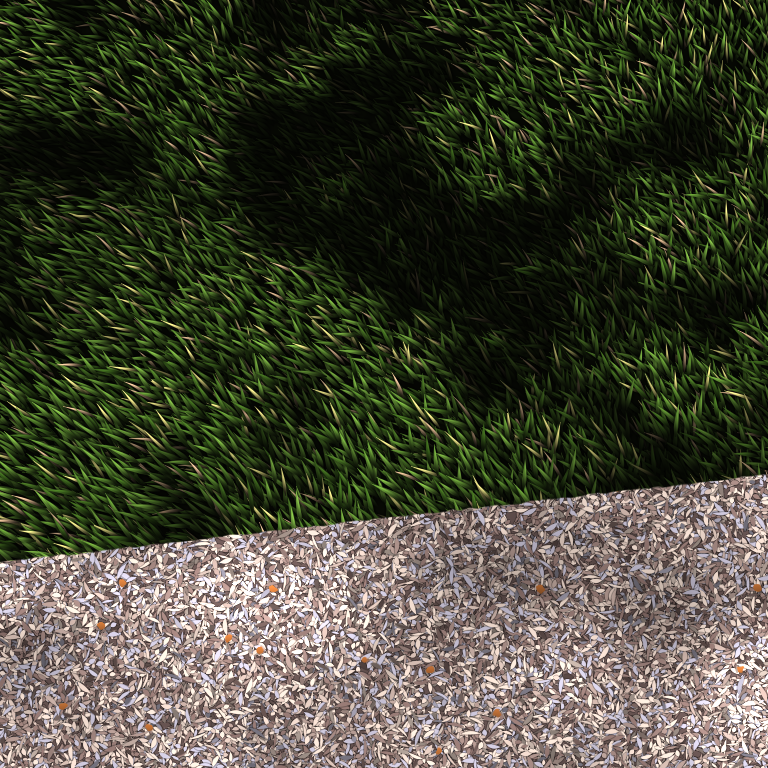
Write a WebGL 2 fragment shader that draws this texture.

```glsl
#version 300 es
precision highp float;
// Windswept grass above a slanted border of pale wood-chip mulch.
uniform vec2 u_resolution;
out vec4 fragColor;

const float EDGE_LEFT = 0.268;         // border height at the left side
const float EDGE_RISE = 0.114;         // border climb across the canvas
const int   GRASS_LAYERS = 11;
const float GRASS_CELL = 0.029;
const float BLADE_WIDTH = 0.0034;
const int   CHIP_LAYERS = 9;
const float CHIP_CELL = 0.0150;
const float NUGGET_CELL = 0.105;
const vec3 SOIL        = vec3(0.022, 0.028, 0.012);
const vec3 GREEN_DEEP  = vec3(0.17, 0.29, 0.08);
const vec3 GREEN_FRESH = vec3(0.35, 0.50, 0.19);
const vec3 STRAW       = vec3(0.70, 0.67, 0.40);
const vec3 STRAW_PINK  = vec3(0.66, 0.54, 0.43);
const vec3 MULCH_BASE  = vec3(0.38, 0.31, 0.30);
const vec3 CHIP_BROWN  = vec3(0.53, 0.43, 0.41);
const vec3 CHIP_CREAM  = vec3(0.90, 0.82, 0.77);
const vec3 CHIP_LILAC  = vec3(0.72, 0.70, 0.77);
const vec3 NUGGET      = vec3(0.80, 0.47, 0.23);

vec3 hash3(vec3 p) {
  p = fract(p * vec3(0.1031, 0.1030, 0.0973));
  p += dot(p, p.yxz + 33.33);
  return fract((p.xxy + p.yxx) * p.zyx);
}

float noise(vec2 p) {
  vec2 i = floor(p), f = fract(p);
  f = f * f * (3.0 - 2.0 * f);
  float a = hash3(vec3(i, 7.0)).x, b = hash3(vec3(i + vec2(1, 0), 7.0)).x;
  float c = hash3(vec3(i + vec2(0, 1), 7.0)).x, d = hash3(vec3(i + 1.0, 7.0)).x;
  return mix(mix(a, b, f.x), mix(c, d, f.x), f.y);
}

float fbm(vec2 p) {
  return 0.55 * noise(p) + 0.30 * noise(p * 2.1 + 17.0) + 0.15 * noise(p * 4.3 + 41.0);
}

float glow(vec2 p, vec2 center, vec2 size) {
  vec2 d = (p - center) / size;
  return exp(-dot(d, d));
}

// Light on the turf: broad bands, broken up by dark hollows
float grassLight(vec2 p) {
  float hollows = smoothstep(0.27, 0.62, fbm(p * vec2(8.0, 10.0) + 3.0));
  float band = 1.0 - 0.30 * glow(p, vec2(0.08, 0.74), vec2(0.22, 0.10))
                   - 0.35 * glow(p, vec2(0.78, 0.40), vec2(0.14, 0.04))
                   - 0.30 * glow(p, vec2(0.42, 0.86), vec2(0.10, 0.05));
  return mix(0.16, 1.12, hollows) * band;
}

vec3 grass(vec2 p, float aa) {
  vec3 col = SOIL * (0.6 + 0.8 * noise(p * 60.0));
  for (int layer = 0; layer < GRASS_LAYERS; layer++) {
    float depth = float(layer) / float(GRASS_LAYERS - 1);
    vec2 shift = float(layer) * vec2(0.37, 0.61);
    vec2 cell = floor(p / GRASS_CELL + shift);
    for (int j = 1; j >= -1; j--)
    for (int i = -1; i <= 1; i++) {
      vec2 id = cell + vec2(i, j);
      vec3 h = hash3(vec3(id + 50.0, float(layer) + 1.0));
      vec3 k = hash3(vec3(id + 90.0, float(layer) + 31.0));
      vec2 root = (id + h.xy - shift) * GRASS_CELL;
      // blades lean left, standing taller and wilder toward the right
      float angle = mix(2.50, 1.98, root.x) + (h.z - 0.5) * mix(0.75, 1.5, root.x)
                  + (noise(root * 9.0) - 0.5) * 0.7;
      float size = mix(1.12, 0.72, root.y);
      float halfLen = GRASS_CELL * mix(0.55, 0.88, k.x) * size;
      vec2 dir = vec2(cos(angle), sin(angle));
      vec2 d = p - root;
      float t = 0.5 + 0.5 * dot(d, dir) / halfLen;
      if (t < 0.0 || t > 1.0) continue;
      float v = dot(d, vec2(-dir.y, dir.x)) - (k.y - 0.3) * 0.55 * halfLen * t * t;
      float straw = step(0.87, k.z);
      float width = BLADE_WIDTH * size * (1.0 - 0.3 * straw)
                  * (1.0 - t * t) * smoothstep(-0.15, 0.35, t);
      float dist = abs(v) - width;
      float mask = smoothstep(aa, -aa, dist);
      float shadow = smoothstep(0.004, 0.0, dist) * t * (1.0 - t) * 1.6;
      vec3 tint = mix(GREEN_DEEP, GREEN_FRESH, fract(k.z * 7.3));
      tint = mix(tint, mix(STRAW, STRAW_PINK, step(0.6, k.y)), straw);
      float ridge = 0.88 + 0.24 * smoothstep(-aa, aa, -v);
      float light = grassLight(root) * mix(0.4, 1.12, depth) * ridge
                  * mix(0.12, 1.2, smoothstep(0.0, 0.75, t));
      col *= 1.0 - shadow;
      col = mix(col, SOIL * 0.6 + tint * light, mask);
    }
  }
  return col;
}

vec3 mulch(vec2 p, float aa) {
  vec3 col = MULCH_BASE;
  // scattered flat chips in every direction
  for (int layer = 0; layer < CHIP_LAYERS; layer++) {
    vec2 shift = float(layer) * vec2(0.43, 0.29);
    vec2 cell = floor(p / CHIP_CELL + shift);
    for (int n = 0; n < 9; n++) {
      vec2 id = cell + vec2(n % 3 - 1, n / 3 - 1);
      vec3 h = hash3(vec3(id + 30.0, float(layer) + 61.0));
      vec3 k = hash3(vec3(id + 70.0, float(layer) + 83.0));
      vec2 d = p - (id + h.xy - shift) * CHIP_CELL;
      vec2 dir = vec2(cos(h.z * 6.283), sin(h.z * 6.283));
      vec2 q = vec2(dot(d, dir), dot(d, vec2(-dir.y, dir.x)));
      float halfLen = CHIP_CELL * mix(0.25, 0.85, k.x * k.x);
      float u = q.x / halfLen;
      float dist = abs(q.y + 0.12 * q.x * u) - mix(0.0013, 0.0032, k.y) * (1.0 - u * u);
      vec3 tint = mix(CHIP_BROWN, CHIP_CREAM, smoothstep(0.1, 0.8, k.z));
      tint = mix(tint, CHIP_LILAC, step(0.78, fract(k.z * 9.7)));
      tint *= mix(0.55, 1.08, smoothstep(0.0, 0.3, fract(k.y * 5.9)));
      col *= 1.0 - 0.32 * smoothstep(0.0022, 0.0, dist) * step(abs(u), 1.0);
      col = mix(col, tint, smoothstep(aa, -aa, dist));
    }
  }
  // sparse orange nuggets
  vec2 id = floor(p / NUGGET_CELL);
  vec3 h = hash3(vec3(id + 11.0, 5.0));
  vec2 d = p - (id + 0.15 + 0.7 * h.xy) * NUGGET_CELL;
  float lump = length(d) - 0.0065 + 0.004 * noise(p * 220.0);
  col = mix(col, NUGGET * (0.85 + 20.0 * d.y), smoothstep(aa, -aa, lump) * step(0.4, h.z));
  // dappled sun and shade
  float light = 0.98 + 0.34 * (fbm(p * 8.0) - 0.5)
    + 0.30 * glow(p, vec2(0.34, 0.21), vec2(0.13, 0.08))
    + 0.22 * glow(p, vec2(0.10, 0.23), vec2(0.12, 0.04))
    + 0.28 * glow(p, vec2(0.98, 0.08), vec2(0.14, 0.10))
    - 0.24 * glow(p, vec2(0.60, 0.26), vec2(0.13, 0.08))
    - 0.18 * glow(p, vec2(0.84, 0.20), vec2(0.10, 0.08))
    - 0.28 * glow(p, vec2(0.03, 0.14), vec2(0.10, 0.07));
  return col * light * 1.08;
}

void main() {
  vec2 p = gl_FragCoord.xy / u_resolution;
  float aa = 0.7 / min(u_resolution.x, u_resolution.y);
  float border = p.y - EDGE_LEFT - EDGE_RISE * p.x + 0.003 * (noise(p * 90.0) - 0.5);
  float turf = smoothstep(-0.0015, 0.0015, border);
  vec3 col = vec3(0.0);
  if (turf > 0.0) col += turf * grass(p, aa);
  if (turf < 1.0) col += (1.0 - turf) * mulch(p, aa);
  fragColor = vec4(clamp(col, 0.0, 1.0), 1.0);
}
```
